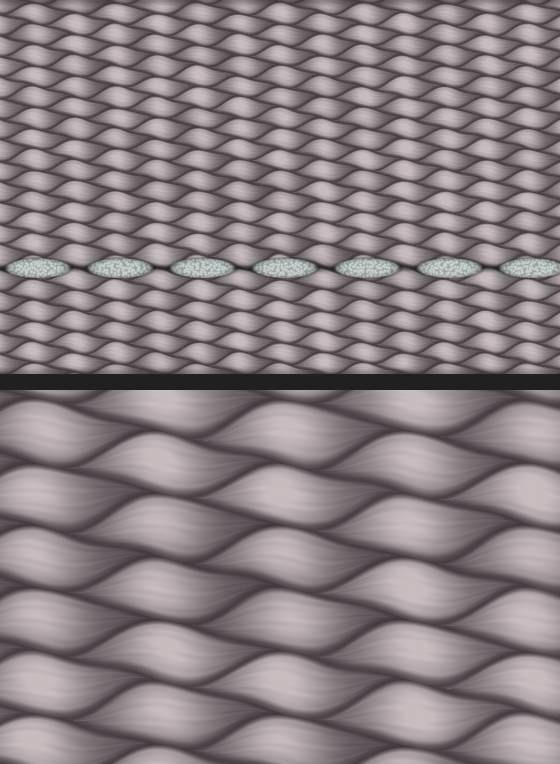
Top: the whole. Bottom: its middle third, enlarged.
Give the GLSL for this texture, as a WebGL 1 fragment shader.

```glsl
precision highp float;
uniform vec2 u_resolution;

float hash(vec2 p) {
  return fract(sin(dot(p, vec2(27.17, 61.73))) * 4375.85);
}

// Distance to the nearest scattered point, one point per unit cell
float cellular(vec2 p) {
  vec2 cell = floor(p);
  float nearest = 2.0;
  for (int j = -1; j <= 1; j++) {
    for (int i = -1; i <= 1; i++) {
      vec2 c = cell + vec2(float(i), float(j));
      vec2 point = c + vec2(hash(c), hash(c + 19.3));
      nearest = min(nearest, length(p - point));
    }
  }
  return nearest;
}

// Brightness of one yarn bulge; q is centred on it, h is its half height
float yarn(vec2 q, float h, vec2 id) {
  float seed = hash(id);
  float v = clamp(q.y / max(h, 0.04), -1.2, 1.2);
  float x = q.x + 0.03 + 0.06 * (hash(id + 7.1) - 0.5);
  float glow = exp(-24.0 * x * x) * (1.0 - 0.5 * (v - 0.1) * (v - 0.1));
  float fibre = sin(v * 15.0 + q.x * 4.0 + seed * 6.3)
              + 0.7 * sin(v * 25.0 - q.x * 7.0 + seed * 17.0);
  float wing = 0.06 * smoothstep(0.1, -0.3, q.x) - 0.08 * smoothstep(0.25, 0.48, abs(q.x));
  return 0.25 + 0.75 * glow + wing + 0.022 * fibre + 0.1 * (seed - 0.5);
}

void main() {
  vec2 uv = gl_FragCoord.xy / u_resolution;
  float px = 17.9 / u_resolution.y;

  // Weave units: one column pitch across, one row pitch up, thread at row zero
  vec2 p = vec2(uv.x * 6.8 - 0.46, (uv.y - 0.283) * 17.9);
  vec2 thread = vec2(fract(p.x + 0.5) - 0.5, p.y);
  p.y -= clamp(p.y * 0.2, -0.06, 0.17);
  p.y += 0.07 * sin(12.566 * p.x) + 0.025 * sin(p.x * 5.3 + p.y * 2.1)
       + 0.02 * sin(p.x * 11.0 - p.y * 3.7);

  // Two interlocking sets of bulges, offset by half a pitch each way
  vec2 idA = floor(p + 0.5);
  vec2 idB = floor(p);
  float hA = 0.25 + 0.25 * cos(6.2832 * p.x);
  float hB = 0.5 - hA;
  vec2 a = p - idA;
  vec2 b = p - idB - 0.5;
  float edge = hA - abs(a.y);
  float isA = smoothstep(-px, px, edge);
  float tone = mix(yarn(b, hB, idB + 40.5), yarn(a, hA, idA), isA);

  // Creases, deeper along the lower side of each bulge
  float lower = mix(step(b.y, 0.0), step(a.y, 0.0), isA);
  float crease = 1.0 - smoothstep(0.0, 0.09 + 0.08 * lower, abs(edge));
  tone *= 1.0 - 0.7 * crease;

  // Fine mottling and darker selvedges
  tone += 0.015 * sin(p.x * 31.0 + 2.0 * sin(p.y * 7.0)) * sin(p.y * 19.0 + p.x * 5.0);
  tone *= 0.6 + 0.4 * smoothstep(0.0, 0.022, min(uv.y, 1.0 - uv.y));
  vec3 color = mix(vec3(0.23, 0.20, 0.22), vec3(0.78, 0.74, 0.75), clamp(tone, 0.0, 1.0));

  // Shadowed groove and the silver running stitch
  color *= 1.0 - 0.45 * exp(-45.0 * thread.y * thread.y);
  float r = length(thread / vec2(0.385, 0.47));
  color *= 1.0 - 0.4 * (1.0 - smoothstep(0.95, 1.2, r));
  float grain = cellular(vec2(uv.x * 190.0, uv.y * 127.0));
  vec3 silver = mix(vec3(0.80, 0.83, 0.82), vec3(0.59, 0.63, 0.63), smoothstep(0.1, 0.9, grain));
  silver *= 1.0 - 0.22 * smoothstep(0.6, 1.0, r);
  color = mix(color, silver, 1.0 - smoothstep(1.0 - 2.0 * px, 1.0 + 2.0 * px, r));

  gl_FragColor = vec4(color, 1.0);
}
```
